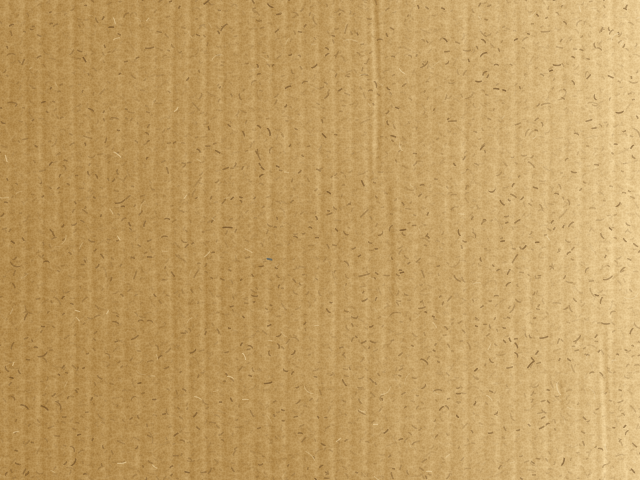
Write a Shadertoy shader that draws this texture.

```glsl
// Corrugated cardboard: 39 soft vertical flutes under brown kraft paper, lit from the right.
// Layered sines bend and fade the flutes, cellular noise gives pulp mottling and grain,
// and hashed cells scatter short curved fibres; a few pressed creases run down the sheet.

vec2 hash2(vec2 p) {
    vec3 q = fract(p.xyx * vec3(0.1031, 0.1030, 0.0973));
    q += dot(q, q.yzx + 33.33);
    return fract((q.xx + q.yz) * q.zy);
}

// Distance to the nearest jittered cell point
float cellular(vec2 p) {
    vec2 cell = floor(p), f = fract(p);
    float nearest = 2.0;
    for (int j = -1; j <= 1; j++)
    for (int i = -1; i <= 1; i++) {
        vec2 o = vec2(i, j);
        vec2 d = o + hash2(cell + o) - f;
        nearest = min(nearest, dot(d, d));
    }
    return sqrt(nearest);
}

// Slow, smooth variation in -1..1
float waves(vec2 p) {
    return (sin(p.x + 1.7 * sin(p.y * 0.8)) + sin(p.y * 1.3 + 1.4 * sin(p.x * 0.7 + 2.0))
          + sin(dot(p, vec2(1.9, -1.6)) + 4.0)) / 3.0;
}

// Coverage of short curved fibres, one in each cell
float fibres(vec2 p, float scale, float seed, float pixel) {
    vec2 q = p * scale, cell = floor(q);
    float ink = 0.0;
    for (int j = -1; j <= 1; j++)
    for (int i = -1; i <= 1; i++) {
        vec2 id = cell + vec2(i, j);
        vec2 place = hash2(id + seed), kind = hash2(id + seed + 71.3);
        float angle = (kind.x - 0.5) * 2.6;
        vec2 d = q - id - place;
        d = mat2(cos(angle), -sin(angle), sin(angle), cos(angle)) * d;
        float halfLength = 0.08 + 0.3 * kind.y * place.x;
        d.y += (place.y - 0.5) * 2.5 * d.x * d.x;
        float dist = length(vec2(max(abs(d.x) - halfLength, 0.0), d.y)) / scale;
        float strength = 0.15 + 0.85 * pow(fract(kind.x * 17.0 + kind.y * 5.0), 5.0);
        ink = max(ink, strength * (1.0 - smoothstep(0.0003, 0.0006 + pixel, dist)));
    }
    return ink;
}

// Bright fold with a shadow on its right, between heights low and high
float crease(vec2 p, float x, float low, float high, float lit, float shade) {
    float d = p.x - x - 0.0015 * sin(p.y * 23.0) + 0.02 * (p.y - high);
    float span = smoothstep(low - 0.02, low + 0.05, p.y)
               * (1.0 - smoothstep(high - 0.04, high + 0.02, p.y));
    return span * (lit * exp(-pow(d / 0.0035, 2.0))
                 - shade * exp(-pow((d - 0.0085) / 0.0035, 2.0)));
}

void mainImage(out vec4 fragColor, in vec2 fragCoord) {
    vec2 p = fragCoord / iResolution.x;
    float pixel = 1.0 / iResolution.x;

    // Light falling from the right, a little stronger toward the top
    float tone = 0.17 + 0.25 * p.x + 0.53 * pow(p.x, 3.2) + 0.10 * (p.y - 0.375);
    tone += 0.045 * waves(p * vec2(9.0, 12.0));

    // Flutes: a soft ridge with a narrow shaded flank
    float flute = p.x * 39.2 + 0.1 + 0.07 * sin(p.y * 9.0 + p.x * 14.0);
    float across = fract(flute) - 0.5;
    float relief = 0.12 * exp(-pow(across / 0.17, 2.0))
                 - 0.08 * exp(-pow((across - 0.31) / 0.13, 2.0));
    float uneven = 0.65 + 0.5 * hash2(vec2(floor(flute), 5.0)).x;
    tone += relief * uneven * (0.9 + 0.4 * waves(vec2(floor(flute) * 2.3, p.y * 22.0)));

    // Pressed creases
    tone += crease(p, 0.580, 0.47, 0.82, 0.22, 0.24);
    tone += crease(p, 0.602, 0.24, 0.47, 0.10, 0.18);
    tone += crease(p, 0.939, -0.1, 0.24, 0.22, 0.20);
    tone += crease(p, 0.868, 0.09, 0.18, 0.05, 0.26);
    tone += crease(p, 0.867, 0.58, 0.82, 0.08, 0.14);

    // Pulp mottling from coarse to fine
    vec2 bent = p + 0.004 * vec2(sin(p.y * 70.0), sin(p.x * 90.0));
    tone += 0.15 * (cellular(bent * vec2(50.0, 85.0)) - 0.5);
    tone += 0.15 * (cellular(bent * vec2(120.0, 165.0) + 40.0) - 0.5);
    tone += 0.24 * (cellular(p * 290.0 + 9.0) - 0.5);

    vec3 color = mix(vec3(0.665, 0.505, 0.265), vec3(0.93, 0.81, 0.59), clamp(tone, -0.5, 1.2));

    // Dark fibres in two sizes, then sparse pale ones
    float dark = max(fibres(p, 42.0, 3.0, pixel), 0.8 * fibres(p + 0.31, 75.0, 19.0, pixel));
    color = mix(color, vec3(0.36, 0.24, 0.11), 0.6 * dark);
    float pale = fibres(p + 0.57, 34.0, 47.0, pixel);
    color = mix(color, vec3(0.97, 0.88, 0.70), 0.5 * pale * pale);

    // One stray blue-grey fleck
    vec2 fleck = p - vec2(0.421, 0.345);
    float fleckDist = length(vec2(max(abs(fleck.x) - 0.003, 0.0), fleck.y + 0.2 * fleck.x));
    color = mix(color, vec3(0.33, 0.38, 0.40), 0.8 * (1.0 - smoothstep(0.0005, 0.001 + pixel, fleckDist)));

    fragColor = vec4(color, 1.0);
}
```
